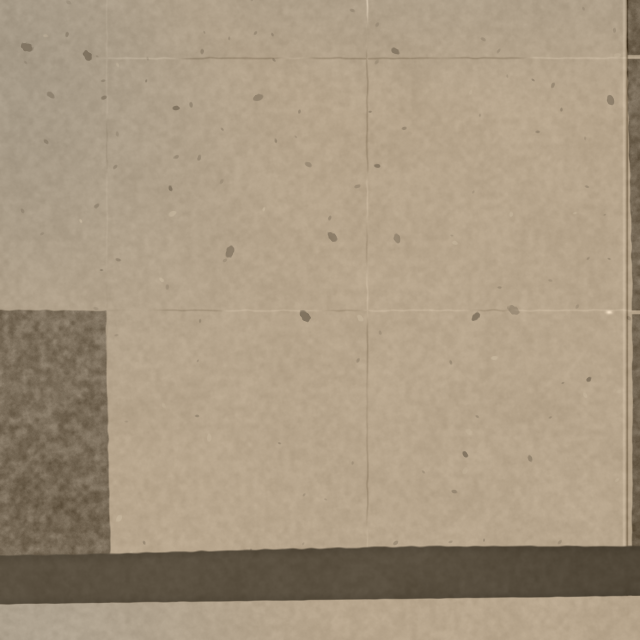
This texture is drawn by a WebGL 1 fragment shader. Its source:

```glsl
precision highp float;
uniform vec2 u_resolution;

const vec3 STONE_WARM = vec3(0.715, 0.645, 0.548);
const vec3 STONE_COOL = vec3(0.650, 0.602, 0.528);
const vec3 DARK_TILE = vec3(0.485, 0.432, 0.358);
const vec3 BAND_LIGHT = vec3(0.352, 0.312, 0.250);
const vec3 BAND_DARK = vec3(0.290, 0.255, 0.200);
const vec3 SPOT_COLOR = vec3(0.43, 0.38, 0.31);
const vec3 CHIP_COLOR = vec3(0.81, 0.75, 0.65);
const vec3 SEAM_X = vec3(0.167, 0.574, 0.979);
const vec2 SEAM_Y = vec2(0.909, 0.515);
const float SEAM_WIDTH = 0.0016;
const float GRAIN = 0.075;
const float MOTTLE = 0.035;

float hash(vec2 p) {
  vec3 q = fract(vec3(p.xyx) * 0.1031);
  q += dot(q, q.yzx + 33.33);
  return fract((q.x + q.y) * q.z);
}

float noise(vec2 p) {
  vec2 i = floor(p);
  vec2 f = fract(p);
  f = f * f * (3.0 - 2.0 * f);
  float low = mix(hash(i), hash(i + vec2(1.0, 0.0)), f.x);
  float high = mix(hash(i + vec2(0.0, 1.0)), hash(i + 1.0), f.x);
  return mix(low, high, f.y);
}

float fbm(vec2 p) {
  float sum = 0.0;
  float weight = 0.5;
  for (int i = 0; i < 4; i++) {
    sum += weight * noise(p);
    p = mat2(0.8, 0.6, -0.6, 0.8) * p * 2.03 + 17.0;
    weight *= 0.5;
  }
  return sum;
}

// Antialiased step: 0 below the edge, 1 above it
float cover(float d, float soft) {
  float w = max(soft, 0.7 / u_resolution.y);
  return smoothstep(-w, w, d);
}

float line(float d, float width) {
  return exp(-d * d / (width * width));
}

// Tilted ellipses, at most one in each jittered grid cell
float flecks(vec2 p, float cells, float chance, float size, float seed) {
  vec2 id = floor(p * cells);
  vec2 key = id + seed;
  vec2 center = (id + 0.2 + 0.6 * vec2(hash(key), hash(key + 41.0))) / cells;
  float angle = 6.283 * hash(key + 73.0);
  vec2 axis = vec2(cos(angle), sin(angle));
  vec2 d = p - center;
  d = vec2(dot(d, axis), 1.6 * dot(d, vec2(-axis.y, axis.x)));
  float radius = size * mix(0.4, 1.0, hash(key + 97.0));
  float wobble = 0.35 * radius * (noise(p * 260.0) - 0.5);
  float present = step(hash(key + 151.0), chance);
  return present * cover(radius - length(d) + wobble, 0.0018) * mix(0.4, 0.9, hash(key + 211.0));
}

void main() {
  vec2 p = gl_FragCoord.xy / u_resolution;
  float mottle = fbm(p * 14.0) - 0.47;
  float grain = fbm(p * 105.0) - 0.47;
  float wobble = 0.002 * (noise(p * 70.0) - 0.5);

  // Pale stone, cooler toward the upper left
  float cool = smoothstep(0.55, 0.0, p.x) * smoothstep(0.2, 0.9, p.y);
  cool = max(cool, 0.5 * smoothstep(0.8, 1.05, p.y));
  vec3 color = mix(STONE_WARM, STONE_COOL, cool);
  color += MOTTLE * mottle + GRAIN * grain;

  // Dark and pale inclusions
  float spots = flecks(p, 9.0, 0.38, 0.0105, 5.0);
  spots = max(spots, 0.6 * flecks(p + 0.03, 25.0, 0.16, 0.0045, 19.0));
  color = mix(color, SPOT_COLOR, 0.85 * spots);
  color = mix(color, CHIP_COLOR, 0.6 * flecks(p + 0.07, 17.0, 0.10, 0.0065, 37.0));

  // Tile seams, worn into alternating light and dark runs
  float worn = noise(p * 13.0 + 8.0);
  float seamV = max(0.45 * line(p.x - SEAM_X.x + wobble, SEAM_WIDTH),
                    line(p.x - SEAM_X.y + wobble, SEAM_WIDTH));
  float seamH = max(line(p.y - SEAM_Y.x + wobble, SEAM_WIDTH),
                    0.8 * line(p.y - SEAM_Y.y + wobble, SEAM_WIDTH));
  seamH *= smoothstep(0.14, 0.19, p.x);
  float upper = smoothstep(0.89, 0.93, p.y);
  color += max(seamV, seamH) * mix(-0.085, 0.055, smoothstep(0.35, 0.7, worn));
  color += 0.09 * upper * line(p.x - SEAM_X.y, SEAM_WIDTH);

  // Dark tile on the left and dark strip on the right
  float tileRight = mix(0.172, 0.166, smoothstep(0.13, 0.5, p.y));
  float tile = cover(tileRight - p.x + wobble, 0.0018) * cover(SEAM_Y.y - p.y + wobble, 0.0018);
  float stripLeft = mix(0.988, 0.980, smoothstep(0.5, 0.95, p.y));
  float strip = cover(p.x - stripLeft + wobble, 0.0015);
  vec2 jointGap = abs(vec2(p.y) - vec2(SEAM_Y.x + 0.002, SEAM_Y.y - 0.003));
  strip *= cover(min(jointGap.x, jointGap.y) - 0.003, 0.0015);
  vec3 darkStone = DARK_TILE + 0.24 * grain + 0.07 * mottle;
  darkStone -= 0.04 * smoothstep(0.35, 0.14, p.y);
  color = mix(color, darkStone, tile);
  color = mix(color, darkStone - 0.035, strip);
  color += 0.06 * line(p.x - SEAM_X.z + 0.004, 0.002);
  color -= 0.19 * line(p.x - SEAM_X.z - 0.001, 0.0016);
  color += 0.25 * line(length((p - vec2(0.952, 0.512)) * vec2(0.6, 1.0)), 0.003);

  // Shadowed band with a pale ledge below
  float bandTop = mix(0.1315, 0.1465, smoothstep(-0.1, 0.75, p.x)) + wobble;
  float bandBottom = mix(0.056, 0.069, p.x) + 0.5 * wobble;
  float ledge = cover(bandBottom - p.y, 0.0015);
  vec3 ledgeColor = mix(STONE_COOL + 0.025, STONE_WARM, smoothstep(0.0, 0.6, p.x));
  ledgeColor += GRAIN * grain + MOTTLE * mottle;
  color = mix(color, ledgeColor, ledge);
  float band = cover(bandTop - p.y, 0.002) * (1.0 - ledge);
  float shade = 0.55 * smoothstep(0.55, 1.0, p.x) + 0.5 * line(p.y - bandTop, 0.009)
              + 0.45 * line(p.y - bandBottom, 0.008);
  vec3 bandColor = mix(BAND_LIGHT, BAND_DARK, clamp(shade, 0.0, 1.0));
  color = mix(color, bandColor + 0.05 * grain + 0.03 * mottle, band);

  gl_FragColor = vec4(clamp(color, 0.0, 1.0), 1.0);
}
```
